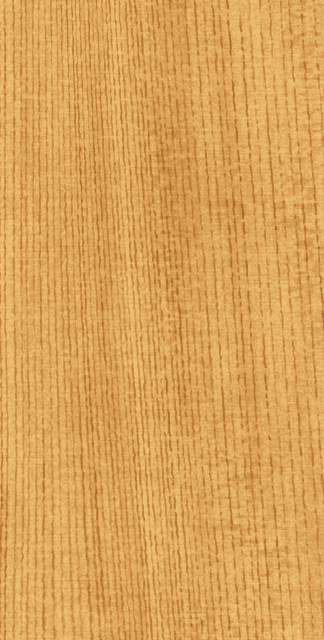
Reproduce this texture procedurally as a WebGL 2 fragment shader.

```glsl
#version 300 es
precision highp float;
// Straight-grained wood: thin dark growth lines follow a warped grain coordinate
// whose spacing tightens left of centre and widens to the right. Broad tone bands,
// broken pores, cross threads and fine fibre noise are summed, then mapped to colour.
uniform vec2 u_resolution;
out vec4 fragColor;

const vec3 DARK = vec3(0.72, 0.47, 0.21);
const vec3 LIGHT = vec3(0.90, 0.71, 0.41);
const vec3 MID_BOW = vec3(0.0, 0.08, 0.10);   // extra saturation of mid tones
const float BASE_TONE = 0.90;
const float LINE_DEPTH = 0.80;
const float LINE_HALF_WIDTH = 0.0026;         // all lengths in canvas widths
const float RINGS = 47.0;
const float EXTRA_RINGS = 6.0;                // crowded into the tight zone
const float DRIFT = 0.07;
const float PORE_RATE = 85.0;
const float THREAD_RATE = 190.0;
const float FIBRE_RATE = 170.0;
const float GRIT = 0.56;

float hash(vec2 p) {
    vec3 q = fract(vec3(p.xyx) * 0.1031);
    q += dot(q, q.yzx + 33.33);
    return fract((q.x + q.y) * q.z);
}

float noise(vec2 p) {
    vec2 i = floor(p), f = fract(p);
    f = f * f * (3.0 - 2.0 * f);
    return mix(mix(hash(i), hash(i + vec2(1, 0)), f.x),
               mix(hash(i + vec2(0, 1)), hash(i + vec2(1, 1)), f.x), f.y);
}

float fbm(vec2 p) {
    float sum = 0.0, amp = 0.5;
    for (int i = 0; i < 4; i++) {
        sum += amp * noise(p);
        p = p * 2.03 + 17.7;
        amp *= 0.5;
    }
    return sum / 0.9375;
}

float bump(float x, float centre, float width) {
    float d = (x - centre) / width;
    return exp(-d * d);
}

// Horizontal position across the grain, leaning right towards the bottom
float grainX(vec2 p) {
    float lean = DRIFT * (p.y - 1.0) * smoothstep(0.05, 0.4, p.x);
    return p.x + lean + 0.012 * (noise(vec2(p.x * 3.0, p.y * 1.7) + 4.0) - 0.5);
}

float ringPhase(float u) {
    return RINGS * u - 7.0 * u * u * u + EXTRA_RINGS * smoothstep(0.20, 0.65, u)
         + 0.7 * noise(vec2(u * 13.0, 2.5)) + 20.0;
}

// Darkness of the growth lines, from 0 to 1
float growthLines(vec2 p, float u) {
    float phase = ringPhase(u);
    float density = (ringPhase(u + 0.001) - ringPhase(u - 0.001)) / 0.002;
    float id = floor(phase);
    float wobble = 0.0042 * (noise(vec2(id * 7.3, p.y * 70.0)) - 0.5);
    float offset = 0.3 * (hash(vec2(id, 3.0)) - 0.5);
    float dist = abs((fract(phase) - 0.5 - offset) / density + wobble);

    float pores = noise(vec2(id * 17.3, p.y * PORE_RATE));
    float beads = smoothstep(0.2, 0.6, pores);
    float longFade = noise(vec2(id * 5.1 + 9.0, p.y * 4.0));
    float beading = mix(0.5, 0.75, smoothstep(0.40, 0.55, u));
    float strength = (1.0 - beading * (1.0 - beads)) * mix(0.65, 1.2, longFade)
                   * mix(0.7, 1.15, hash(vec2(id, 8.0)));

    float halfWidth = LINE_HALF_WIDTH * mix(0.75, 1.3, pores);
    float soft = 0.0010 + 0.4 / u_resolution.x;
    float core = 1.0 - smoothstep(halfWidth - soft, halfWidth + soft, dist);
    float halo = exp(-dist * 220.0);
    return strength * (0.9 * core + 0.16 * halo);
}

// Broad lengthwise bands and cloudy patches
float broadTone(vec2 p, float u) {
    float bands = 0.34 * (fbm(vec2(u * 12.0, p.y * 0.8)) - 0.5);
    float pale = 0.19 * bump(u, 0.415, 0.026) + 0.10 * bump(u, 0.02, 0.09);
    float deep = 0.07 * bump(u, 0.335, 0.05)
               + 0.16 * bump(u, 0.60, 0.12) * smoothstep(0.2, 1.3, p.y);
    return bands + pale - deep + 0.30 * (fbm(p * vec2(4.0, 3.0) + 31.0) - 0.5);
}

// Short rough cross marks in the wide-grained part
float crossMarks(vec2 p, float u) {
    float zone = smoothstep(0.43, 0.55, u)
               * smoothstep(0.38, 0.68, fbm(p * vec2(4.0, 2.2) + 12.0));
    return zone * smoothstep(0.5, 0.8, noise(p * vec2(48.0, 105.0)));
}

void main() {
    vec2 p = gl_FragCoord.xy / u_resolution.x;
    float u = grainX(p);

    float fibres = noise(vec2(u * FIBRE_RATE, p.y * 12.0)) - 0.5;
    float threads = noise(vec2(p.x * 9.0, p.y * THREAD_RATE)) - 0.5;
    float grit = 0.5 * noise(p * vec2(150.0, 190.0))
               + 0.5 * noise(p * vec2(255.0, 258.0) + 50.0) - 0.5;

    float tone = BASE_TONE + broadTone(p, u);
    tone += 0.20 * fibres + 0.16 * threads + GRIT * grit;
    tone -= 0.30 * crossMarks(p, u);
    tone -= LINE_DEPTH * growthLines(p, u);
    tone = clamp(tone, -0.25, 1.16);

    vec3 colour = mix(DARK, LIGHT, tone) - MID_BOW * max(tone * (1.0 - tone), 0.0);
    fragColor = vec4(colour, 1.0);
}
```
